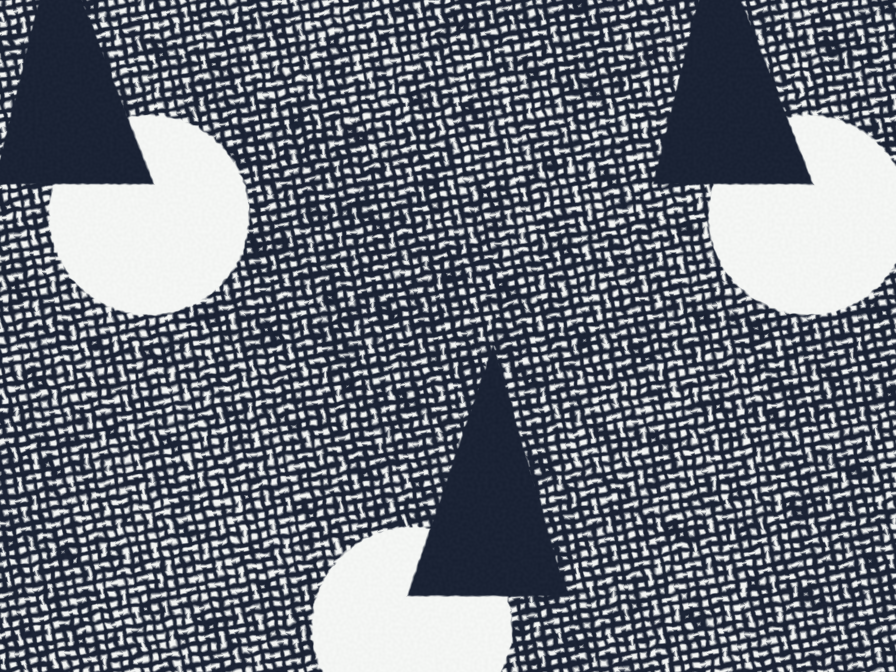
A Shadertoy shader for this pattern:

```glsl
// Navy triangles overlapping white discs on a tilted, woven dot ground.

const vec3 NAVY = vec3(0.104, 0.136, 0.206);
const vec3 PAPER = vec3(0.955, 0.962, 0.955);
const float CELL = 0.0149;       // weave pitch in canvas heights
const float TILT = 0.19;         // weave angle in radians
const vec2 BLOCK = vec2(12.0, 9.0); // cells before the weave repeats

float hash(vec2 p) {
    vec3 q = fract(vec3(p.xyx) * 0.1031);
    q += dot(q, q.yzx + 33.33);
    return fract((q.x + q.y) * q.z);
}

vec2 gradientAt(vec2 cell) {
    float angle = 6.2832 * hash(cell + 71.0);
    return vec2(cos(angle), sin(angle));
}

float gradientNoise(vec2 p) {
    vec2 i = floor(p), f = p - i;
    vec2 u = f * f * f * (f * (f * 6.0 - 15.0) + 10.0);
    vec2 e = vec2(1.0, 0.0);
    float low = mix(dot(gradientAt(i), f), dot(gradientAt(i + e), f - e), u.x);
    float high = mix(dot(gradientAt(i + e.yx), f - e.yx),
                     dot(gradientAt(i + 1.0), f - 1.0), u.x);
    return mix(low, high, u.y);
}

float fill(float d, float aa) {
    return 1.0 - smoothstep(-aa, aa, d);
}

float sdBox(vec2 p, vec2 halfSize) {
    vec2 d = abs(p) - halfSize;
    return length(max(d, 0.0)) + min(max(d.x, d.y), 0.0);
}

// Signed distance to the line a-b, positive on its left
float sideOf(vec2 p, vec2 a, vec2 b) {
    vec2 n = normalize(vec2(a.y - b.y, b.x - a.x));
    return dot(p - a, n);
}

// Triangle standing on the x axis from 0 to base
float sdTriangle(vec2 p, float base, vec2 apex) {
    float flanks = max(sideOf(p, vec2(0.0), apex),
                       sideOf(p, apex, vec2(base, 0.0)));
    return max(-p.y, flanks);
}

// One rounded dot; every third is tied to its right or upper neighbour
float sdStitch(vec2 p, vec2 cell) {
    float kind = hash(mod(cell, BLOCK) + 5.0);
    float size = 0.16 + 0.1 * (hash(cell + 19.0) - 0.5);
    float d = sdBox(p, vec2(size + 0.03, size)) - 0.08;
    bool tied = mod(cell.x + 2.0 * cell.y, 3.0) < 0.5;
    if (tied && kind < 0.5) {
        d = min(d, sdBox(p - vec2(0.5, 0.05), vec2(0.5, 0.08)) - 0.05);
    } else if (tied && kind < 0.85) {
        d = min(d, sdBox(p - vec2(0.05, 0.5), vec2(0.09, 0.5)) - 0.05);
    } else if (kind > 0.93) {
        d += 0.12;
    }
    return d;
}

float weave(vec2 p, float aa) {
    float c = cos(TILT), s = sin(TILT);
    vec2 g = vec2(c * p.x + s * p.y, c * p.y - s * p.x) / CELL;
    g += 0.3 * vec2(gradientNoise(g * 0.7), gradientNoise(g * 0.7 + 40.0));
    vec2 home = floor(g);
    float d = 1.0;
    for (int y = -1; y <= 1; y++) {
        for (int x = -1; x <= 1; x++) {
            vec2 cell = home + vec2(x, y);
            d = min(d, sdStitch(g - cell - 0.5, cell));
        }
    }
    float inkSpread = 0.05 * gradientNoise(p * 2.3 + 3.0);
    float raggedness = 0.13 * gradientNoise(g * 1.7 + 9.0);
    return fill(d + inkSpread + raggedness, aa / CELL);
}

void mainImage(out vec4 fragColor, in vec2 fragCoord) {
    vec2 p = fragCoord / iResolution.y;
    float aa = 0.0021;

    // Woven ground, softly printed
    vec3 colour = mix(NAVY, PAPER, weave(p, aa * 1.15));

    // Motifs alternate between the two rows, mirrored in the lower one
    float rough = 0.003 * gradientNoise(p * 110.0);
    float grain = gradientNoise(p * 190.0);
    for (int i = 0; i < 3; i++) {
        bool lower = i == 1;
        float mirror = lower ? 1.0 : -1.0;
        vec2 corner = lower ? vec2(0.606, 0.113)
                            : vec2(0.229 + 0.4905 * float(i), 0.726);
        vec2 apex = vec2(lower ? 0.128 : 0.146, 0.374);
        vec2 q = (p - corner) * vec2(mirror, 1.0);
        float disc = length(q - vec2(0.007, -0.046)) - 0.149;
        float triangle = sdTriangle(q, 0.238, apex);
        colour = mix(colour, PAPER, fill(disc + rough, aa));
        colour = mix(colour, NAVY, fill(triangle + 0.5 * rough, aa));
    }

    // Faint cloth grain
    colour += 0.02 * grain;
    fragColor = vec4(clamp(colour, 0.0, 1.0), 1.0);
}
```
